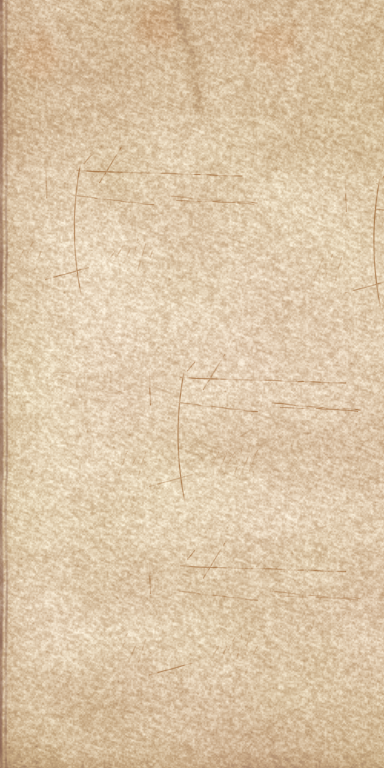
A Shadertoy shader for this texture:

```glsl
#define LIGHT vec3(0.90, 0.83, 0.72)
#define BODY vec3(0.77, 0.65, 0.50)
#define SHADE vec3(0.62, 0.48, 0.38)
#define BINDING vec3(0.50, 0.34, 0.29)
#define RUST vec3(0.58, 0.34, 0.13)
#define BASE_TONE 0.886
#define GRAIN 0.085
#define MOTTLE 0.10
#define SCRATCH_WIDTH 0.0011
#define SCRATCH_INK 0.85

float hash(vec2 p) {
    vec3 q = fract(p.xyx * 0.1031);
    q += dot(q, q.yzx + 33.33);
    return fract((q.x + q.y) * q.z);
}

float noise(vec2 p) {
    vec2 i = floor(p), f = fract(p);
    f = f * f * (3.0 - 2.0 * f);
    return mix(mix(hash(i), hash(i + vec2(1, 0)), f.x),
               mix(hash(i + vec2(0, 1)), hash(i + vec2(1, 1)), f.x), f.y);
}

float fbm(vec2 p) {
    float sum = 0.0, gain = 0.5;
    for (int i = 0; i < 5; i++) {
        sum += gain * noise(p);
        p = mat2(1.6, 1.2, -1.2, 1.6) * p + 17.3;
        gain *= 0.5;
    }
    return sum;
}

float lineCover(float d, float aa) {
    return 1.0 - smoothstep(SCRATCH_WIDTH - aa, SCRATCH_WIDTH + aa, d);
}

// Straight scratch with uneven pressure along its length
float stroke(vec2 p, vec2 a, vec2 b, float aa) {
    vec2 d = b - a;
    float t = clamp(dot(p - a, d) / dot(d, d), 0.0, 1.0);
    float wobble = 0.003 * (noise(vec2(t * 9.0, a.x * 40.0)) - 0.5);
    float pressure = 0.25 + 0.75 * smoothstep(0.2, 0.7, noise(vec2(t * length(d) * 70.0, a.y * 90.0)));
    return pressure * lineCover(length(p - a - d * t + wobble), aa);
}

// Cluster of scratches: bowed cut, long lines, ticks and hatching
float scratchGroup(vec2 q, float bow, float seed, float aa) {
    vec4 cuts[8] = vec4[8](
        vec4(-0.01, -0.02, 0.42, -0.033), vec4(0.23, -0.085, 0.45, -0.108),
        vec4(0.25, -0.098, 0.46, -0.103), vec4(-0.02, -0.085, 0.19, -0.108),
        vec4(-0.09, -0.01, -0.088, -0.09), vec4(0.028, 0.022, 0.008, -0.002),
        vec4(0.105, 0.04, 0.05, -0.05), vec4(-0.09, -0.302, 0.02, -0.272));
    float ink = 0.0;
    for (int i = 0; i < 8; i++) {
        float strength = 0.5 + 0.5 * hash(vec2(i, seed));
        ink = max(ink, strength * stroke(q, cuts[i].xy, cuts[i].zw, aa));
    }
    for (int i = 0; i < 9; i++) {
        float r = hash(vec2(i, seed + 5.0));
        float x = i < 3 ? -0.15 + 0.025 * float(i) : 0.03 + 0.02 * float(i);
        vec2 top = vec2(x, -0.19 - 0.04 * r);
        vec2 tip = top - vec2(0.01 + 0.02 * r, 0.035 + 0.035 * hash(vec2(seed, i)));
        ink = max(ink, 0.45 * stroke(q, top, tip, aa));
    }
    float t = -q.y / 0.36;
    float bowX = 0.005 * t - 0.075 * t * (1.0 - t);
    float ends = smoothstep(0.0, 0.06, t) * (1.0 - smoothstep(0.85, 1.0, t));
    float worn = 0.55 + 0.45 * noise(vec2(q.y * 60.0, seed));
    return max(ink, bow * ends * worn * lineCover(abs(q.x - bowX), aa));
}

// Dark tide line with a softer wash on its left side
float tideLine(vec2 p, float x, float width) {
    float d = p.x - x - 0.07 * (fbm(vec2(p.y * 12.0, x * 30.0)) - 0.5);
    float rim = exp(-abs(d) / width);
    float wash = exp(-abs(d) / 0.05) * (1.0 - smoothstep(-0.004, 0.004, d));
    return (rim + 0.35 * wash) * (0.3 + 0.9 * noise(p * 22.0));
}

float specks(vec2 p, float aa) {
    vec2 cell = floor(p * 28.0);
    vec2 centre = 0.25 + 0.5 * vec2(hash(cell + 3.0), hash(cell + 71.0));
    float d = length(fract(p * 28.0) - centre) / 28.0;
    float radius = 0.003 * hash(cell + 19.0);
    return step(0.65, hash(cell)) * (1.0 - smoothstep(radius - aa, radius + aa, d));
}

void mainImage(out vec4 fragColor, in vec2 fragCoord) {
    vec2 p = 2.0 * fragCoord / iResolution.y;
    float aa = 2.0 / iResolution.y;
    // Broad ageing, brightest left of the middle
    float tone = BASE_TONE - 0.02 * p.x;
    tone -= 0.045 * smoothstep(1.4, 2.0, p.y) + 0.04 * (1.0 - smoothstep(0.0, 0.7, p.y));
    tone += 0.02 * exp(-4.0 * dot(p - vec2(0.28, 0.85), p - vec2(0.28, 0.85)));
    tone -= 0.07 * exp(-p.x * 22.0) + 0.08 * exp(-p.y * 22.0);
    tone += MOTTLE * (fbm(p * vec2(4.0, 6.0)) - 0.5);
    // Paper grain and slanted fibres
    vec2 fibre = mat2(0.94, 0.34, -0.34, 0.94) * p;
    tone += GRAIN * (noise(p * 250.0) - 0.5 + noise(p * 125.0 + 40.0) - 0.5);
    tone += 0.8 * GRAIN * (noise(fibre * vec2(60.0, 190.0)) - 0.5);
    tone -= 0.07 * specks(p, aa);
    // Water stains running down from the top
    float fall = smoothstep(1.45, 1.75, p.y);
    tone -= 0.085 * fall * tideLine(p, 0.47 + 0.16 * (2.0 - p.y), 0.010);
    tone -= 0.03 * fall * tideLine(p, 0.75 + 0.2 * (2.0 - p.y), 0.006);

    vec3 colour = tone > 0.77 ? mix(BODY, LIGHT, (tone - 0.77) / 0.13)
                              : mix(BODY, SHADE, min((0.77 - tone) / 0.15, 1.0));
    colour += vec3(0.0, -0.025, 0.015) * (fbm(p * 3.0 + 9.0) - 0.45);
    // Pale rusty blots
    for (int i = 0; i < 3; i++) {
        vec2 centre = vec2(0.1 + 0.31 * float(i), 1.83 + 0.12 * hash(vec2(i, 8)));
        float d = length(p - centre) + 0.06 * (fbm(p * 18.0) - 0.5);
        colour -= vec3(0.01, 0.04, 0.055) * (1.0 - smoothstep(0.03, 0.08, d));
    }
    // Scratch clusters, then faint stray lines
    vec3 groups[4] = vec3[4](vec3(0.21, 1.575, 1), vec3(0.48, 1.036, 1),
                             vec3(0.48, 0.545, 0), vec3(0.99, 1.54, 1));
    float ink = 0.0;
    for (int i = 0; i < 4; i++)
        ink = max(ink, scratchGroup(p - groups[i].xy, groups[i].z, float(i) + 1.0, aa));
    for (int i = 0; i < 22; i++) {
        vec2 a = vec2(hash(vec2(i, 31)), 0.25 + 1.5 * hash(vec2(i, 47)));
        vec2 run = vec2(0.06 + 0.12 * hash(vec2(i, 53)), 0.09 * hash(vec2(i, 67)) - 0.03);
        ink = max(ink, 0.22 * stroke(p, a, a + run, aa));
    }
    colour = mix(colour, RUST, SCRATCH_INK * ink);
    // Worn strip at the left edge
    float x = p.x + 0.008 * (fbm(vec2(p.y * 14.0, 2.0)) - 0.5);
    float strip = 0.75 * (1.0 - smoothstep(0.004, 0.012, x));
    strip = max(strip, 0.4 * (1.0 - smoothstep(0.001, 0.005, abs(x - 0.017))));
    colour = mix(colour, BINDING, strip * (0.45 + 0.55 * noise(p * vec2(60.0, 18.0))));
    fragColor = vec4(clamp(colour, 0.0, 1.0), 1.0);
}
```
